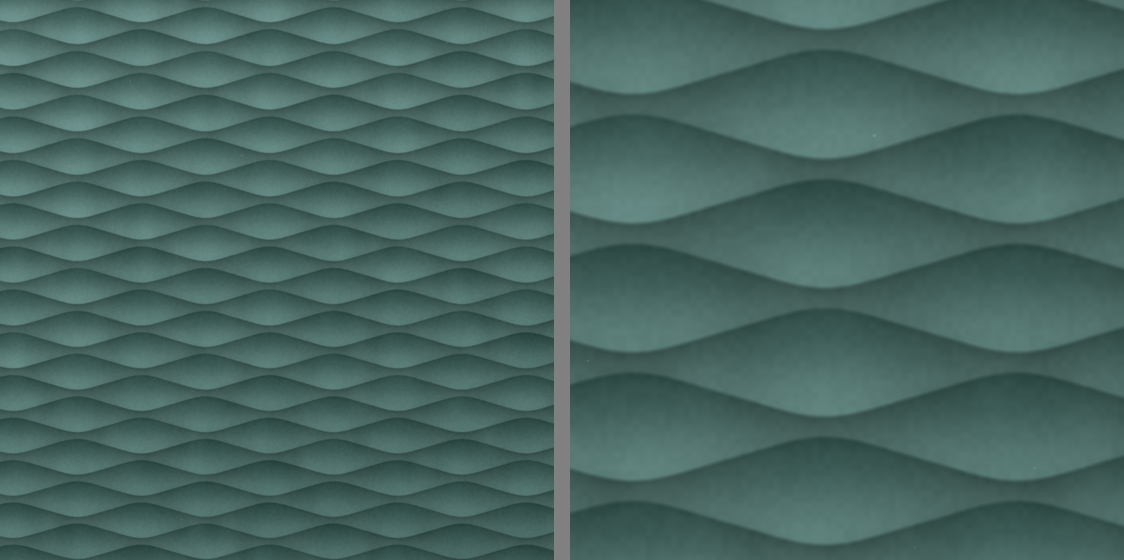
Left: the whole. Right: its middle third, enlarged.
Reproduce this pattern procedurally as a WebGL 2 fragment shader.

```glsl
#version 300 es
precision highp float;

uniform vec2 u_resolution;
out vec4 fragColor;

const float TAU = 6.2831853;

// Layout, in fractions of the canvas
const float WAVE_LENGTH = 0.2315;
const float CREST_X = 0.371;
const float FIRST_CREST = 0.013;
const float ROW_HEIGHT = 0.0392;
const float ROW_SQUEEZE = 0.022;   // rows tighten toward the bottom

// Relief, in rows
const float AMPLITUDE = 0.34;
const float STRAIGHTEN = 0.05;     // third harmonic, flattens the slopes
const float EDGE_SOFTNESS = 0.05;
const float SHADOW_DEPTH = 0.1;
const float SHADOW_STRENGTH = 0.22;

// Colours and surface
const vec3 DEEP_GREEN = vec3(0.18, 0.29, 0.27);
const vec3 PALE_GREEN = vec3(0.39, 0.53, 0.51);
const vec3 RIDGE_TINT = vec3(0.014, -0.003, -0.002);
const vec2 LIGHT_SLOPE = vec2(-0.16, 0.34);
const float LENS_VARIATION = 0.1;
const float MOTTLE = 0.12;
const float GRAIN = 0.09;
const float SPECK_CELLS = 45.0;
const float SPECK_SHARE = 0.03;
const float SPECK_RADIUS = 0.06;
const float SPECK_STRENGTH = 0.3;

float hash(vec2 p) {
    vec3 q = fract(p.xyx * vec3(0.1031, 0.1030, 0.0973));
    q += dot(q, q.yzx + 33.33);
    return fract((q.x + q.y) * q.z);
}

float noise(vec2 p) {
    vec2 i = floor(p);
    vec2 f = fract(p);
    f = f * f * (3.0 - 2.0 * f);
    return mix(mix(hash(i), hash(i + vec2(1, 0)), f.x),
               mix(hash(i + vec2(0, 1)), hash(i + vec2(1, 1)), f.x), f.y);
}

// Wave position in periods; alternate rows shift by half a period
float wavePhase(float x, float row) {
    return (x - CREST_X) / WAVE_LENGTH - 0.5 * row;
}

// 1 at a crest, -1 at a trough
float wave(float phase) {
    float a = TAU * phase;
    return (cos(a) + STRAIGHTEN * cos(3.0 * a)) / (1.0 + STRAIGHTEN);
}

// Hollow below a wave: dark under its crest, bright at its lower lip
vec3 hollowColor(float depth, float crest, float row, float phase, float light) {
    float height = 1.0 + 2.0 * AMPLITUDE * crest;
    float fall = smoothstep(0.0, 0.95, depth / height);
    float openness = 0.5 + 0.5 * crest;
    float tone = mix(0.28, 0.12, openness) + mix(0.12, 0.8, openness) * fall;
    tone -= SHADOW_STRENGTH * exp(-max(depth, 0.0) / SHADOW_DEPTH);
    float lensId = hash(vec2(floor(phase + 0.5), row) + 50.0);
    tone += LENS_VARIATION * (lensId - 0.5) * openness;
    tone += light * (0.5 + 0.8 * fall * openness);
    return mix(DEEP_GREEN, PALE_GREEN, tone) + RIDGE_TINT * (1.0 - openness);
}

// Sparse pale dust
float specks(vec2 p) {
    vec2 g = p * SPECK_CELLS;
    vec2 cell = floor(g);
    vec2 center = 0.2 + 0.6 * vec2(hash(cell + 7.0), hash(cell + 91.0));
    float pixel = SPECK_CELLS / u_resolution.y;
    float d = length(fract(g) - center) - SPECK_RADIUS * hash(cell + 23.0);
    float present = step(1.0 - SPECK_SHARE, hash(cell + 151.0));
    return present * (1.0 - smoothstep(-0.5 * pixel, 0.5 * pixel, d));
}

void main() {
    vec2 uv = gl_FragCoord.xy / u_resolution;
    float down = 1.0 - uv.y - FIRST_CREST;
    float rows = down / ROW_HEIGHT * (1.0 + ROW_SQUEEZE * down);
    float edge = max(EDGE_SOFTNESS, 0.7 / (ROW_HEIGHT * u_resolution.y));
    float light = dot(uv - 0.5, LIGHT_SLOPE);

    // Overlapping rows, painted from top to bottom
    vec3 color = DEEP_GREEN;
    for (int i = -1; i <= 1; i++) {
        float row = floor(rows) + float(i);
        float phase = wavePhase(uv.x, row);
        float crest = wave(phase);
        float depth = rows - row - AMPLITUDE * (1.0 - crest);
        vec3 hollow = hollowColor(depth, crest, row, phase, light);
        float cover = i == -1 ? 1.0 : smoothstep(-edge, edge, depth);
        color = mix(color, hollow, cover);
    }

    // Cloudy patches, fine grain and dust
    float wear = MOTTLE * (noise(uv * vec2(34.0, 18.0)) - 0.5);
    wear += GRAIN * (noise(uv * 260.0) - 0.5);
    wear += SPECK_STRENGTH * specks(uv);
    color += wear * (PALE_GREEN - DEEP_GREEN);
    fragColor = vec4(clamp(color, 0.0, 1.0), 1.0);
}
```
